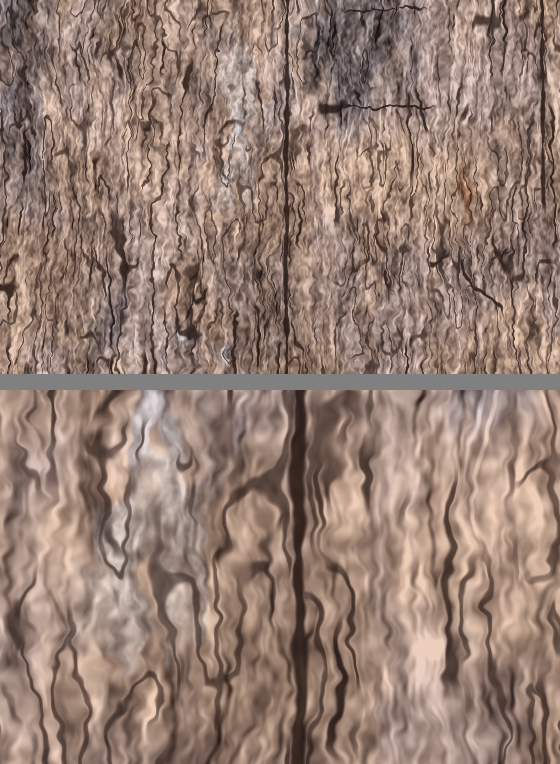
Top: the whole. Bottom: its middle third, enlarged.
A WebGL 1 fragment shader for this texture:

```glsl
precision highp float;
// Weathered timber: flaking upright grain, deep splits, charred and lichen-grey patches.
uniform vec2 u_resolution;

const vec3 DARK = vec3(0.15, 0.10, 0.09);
const vec3 MID = vec3(0.56, 0.47, 0.43);
const vec3 LIGHT = vec3(0.82, 0.72, 0.67);
const vec3 WARM_TINT = vec3(1.02, 0.99, 0.94);
const vec3 COOL_TINT = vec3(0.99, 1.0, 1.03);
const vec3 CHAR_TINT = vec3(0.92, 1.0, 1.10);
const vec3 LICHEN_TINT = vec3(0.95, 1.03, 1.12);
const vec3 RUST_TINT = vec3(1.06, 0.94, 0.84);

const vec2 PLATE_SCALE = vec2(11.0, 2.8);
const vec2 FIBRE_SCALE = vec2(66.0, 10.0);
const vec2 CRUMB_SCALE = vec2(64.0, 34.0);
const vec2 GRIT_SCALE = vec2(165.0, 85.0);
const float PLATE_STEPS = 5.5;
const float BASE_TONE = 0.645;
const float SHADE_REACH = 0.0018;

float hash(vec2 p) {
  vec3 q = fract(p.xyx * 0.1031);
  q += dot(q, q.yzx + 33.33);
  return fract((q.x + q.y) * q.z);
}

float noise(vec2 p) {
  vec2 i = floor(p), f = fract(p);
  f = f * f * (3.0 - 2.0 * f);
  return mix(mix(hash(i), hash(i + vec2(1, 0)), f.x),
             mix(hash(i + vec2(0, 1)), hash(i + 1.0), f.x), f.y);
}

float fbm(vec2 p) {
  float sum = 0.0, total = 0.0, amp = 1.0;
  for (int i = 0; i < 3; i++) {
    sum += amp * noise(p);
    total += amp;
    p = p * 2.03 + 17.7;
    amp *= 0.65;
  }
  return sum / total;
}

// Bend the grain, with small ragged offsets.
vec2 bendGrain(vec2 p) {
  float bend = 0.06 * (noise(p * vec2(3.0, 2.0) + 4.0) - 0.5);
  bend += 0.018 * (noise(p * vec2(13.0, 7.0)) - 0.5);
  bend += 0.011 * (noise(p * vec2(40.0, 36.0)) - 0.5);
  bend += 0.007 * (noise(p * vec2(85.0, 95.0)) - 0.5);
  return p + vec2(bend, 0.0);
}

// Relief: flaked layers with steep edges, fibres and crumbs.
float relief(vec2 p) {
  vec2 q = bendGrain(p);
  float layer = fbm(q * PLATE_SCALE + 31.0) * PLATE_STEPS;
  float flakes = floor(layer) + smoothstep(0.0, 0.22, fract(layer));
  return flakes + 1.7 * fbm(q * FIBRE_SCALE) + 0.9 * fbm(q * CRUMB_SCALE + 9.0);
}

// Soft elliptical patch: 1 at its centre, 0 at its rim.
float patchMask(vec2 p, vec2 centre, vec2 radius) {
  return 1.0 - smoothstep(0.35, 1.0, length((p - centre) / radius));
}

// Thin broken cracks along the grain, of even width whatever the noise slope.
float cracks(vec2 q, vec2 scale, float width) {
  vec2 e = vec2(0.002, 0.0);
  float here = noise(q * scale);
  float gradient = abs(noise((q + e) * scale) - noise((q - e) * scale)) / (2.0 * e.x);
  float away = abs(here - 0.5) / max(gradient, 0.35 * scale.x);
  float w = width * (0.3 + 1.3 * noise(q * vec2(20.0, 26.0)));
  float gate = smoothstep(0.46, 0.6, fbm(q * vec2(9.0, 7.0) + scale));
  return (1.0 - smoothstep(w * 0.4, w + 0.0012, away)) * gate;
}

// One long split along one axis, fading at both ends.
float split(float across, float along, float halfWidth, float from, float to) {
  float ends = smoothstep(from, from + 0.04, along) * (1.0 - smoothstep(to - 0.04, to, along));
  float w = halfWidth * (1.9 * fbm(vec2(along * 23.0, from * 9.0)) - 0.1);
  return (1.0 - smoothstep(w * 0.5, w + 0.0015, abs(across))) * ends;
}

void main() {
  vec2 p = gl_FragCoord.xy / u_resolution.y;
  p.x *= 1.5 * u_resolution.y / u_resolution.x;
  vec2 q = bendGrain(p);
  vec2 loose = p + 0.24 * (vec2(fbm(q * vec2(16.0, 6.0) + 8.0), fbm(q * vec2(22.0, 5.0) + 40.0)) - 0.5);

  // Light from the left across the relief.
  vec2 e = vec2(SHADE_REACH, -0.5 * SHADE_REACH);
  float slope = clamp(relief(p + e) - relief(p - e), -1.4, 1.1);
  float shade = slope * (slope < 0.0 ? 0.24 : 0.15);

  // Tone of the bare wood, from broad stains to grit.
  float tone = BASE_TONE + shade;
  tone += 0.34 * (fbm(q * vec2(6.0, 2.5) + 60.0) - 0.5);
  tone += 0.48 * (fbm(q * FIBRE_SCALE + 5.0) - 0.5);
  tone += 0.40 * (fbm(q * CRUMB_SCALE) - 0.5);
  tone += 0.24 * (noise(q * GRIT_SCALE) - 0.5);

  // Large stains and patches.
  float burnt = patchMask(loose, vec2(0.95, 0.88), vec2(0.21, 0.25));
  burnt = max(burnt, 0.8 * patchMask(loose, vec2(0.06, 0.86), vec2(0.10, 0.5)));
  burnt = max(burnt, 0.6 * patchMask(loose, vec2(0.27, 0.12), vec2(0.12, 0.14)));
  float pale = patchMask(loose, vec2(1.04, 0.52), vec2(0.27, 0.20));
  pale = max(pale, 0.8 * patchMask(loose, vec2(0.40, 0.72), vec2(0.14, 0.5)));
  pale = max(pale, patchMask(loose, vec2(1.39, 0.13), vec2(0.06, 0.18)));
  float lichen = patchMask(loose, vec2(0.62, 0.64), vec2(0.14, 0.38));
  lichen = max(lichen, patchMask(loose, vec2(0.57, 0.08), vec2(0.22, 0.11)));
  lichen *= smoothstep(0.50, 0.55, fbm(q * vec2(17.0, 6.0) + 90.0));
  float rust = patchMask(loose, vec2(1.27, 0.49), vec2(0.05, 0.07));
  tone += 0.09 * pale - 0.24 * burnt - 0.15 * rust;
  tone += lichen * (0.04 + 0.35 * (fbm(p * vec2(95.0, 70.0)) - 0.5));

  // Cracks, long splits and checks across the grain.
  float dark = max(cracks(q, vec2(17.0, 2.2), 0.0042), 0.85 * cracks(q + 3.0, vec2(34.0, 5.0), 0.0030));
  dark = max(dark, 0.7 * cracks(q + 7.0, vec2(55.0, 11.0), 0.0022));
  float sway = 0.35 * (q.x - p.x);
  dark = max(dark, split(p.x + sway - 0.765, p.y, 0.0075, -0.1, 1.1));
  dark = max(dark, split(p.x + sway - 1.46, p.y, 0.006, 0.42, 1.1));
  float jitter = 0.03 * (fbm(p * vec2(30.0, 9.0)) - 0.5);
  dark = max(dark, split(p.y + jitter - 0.715, p.x, 0.004, 0.84, 1.18));
  dark = max(dark, split(p.y + jitter - 0.975, p.x, 0.003, 0.90, 1.16));
  tone = clamp(mix(tone, 0.14, 0.85 * dark), 0.12, 0.92);

  // Colour ramp by tone, then local tints.
  vec3 colour = tone < MID.r ? mix(DARK, MID, (tone - DARK.r) / (MID.r - DARK.r))
                             : mix(MID, LIGHT, (tone - MID.r) / (LIGHT.r - MID.r));
  float hue = smoothstep(0.3, 0.7, fbm(q * vec2(8.0, 4.0) + 70.0));
  colour *= mix(COOL_TINT, WARM_TINT, max(hue, pale));
  colour *= mix(vec3(1.0), CHAR_TINT, burnt) * mix(vec3(1.0), LICHEN_TINT, lichen);
  colour *= mix(vec3(1.0), RUST_TINT, rust);
  gl_FragColor = vec4(clamp(colour, 0.0, 1.0), 1.0);
}
```
